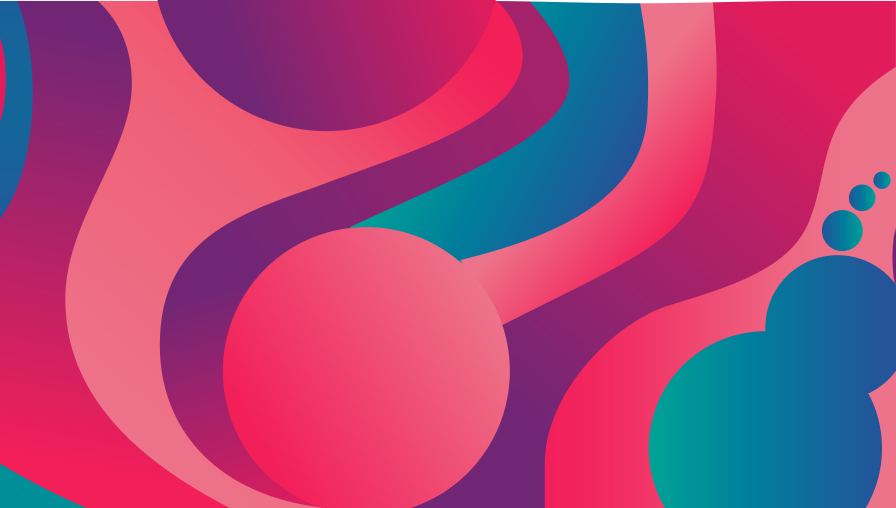
Write a Shadertoy shader that draws this background.

```glsl
// Flowing coral, purple and teal ribbons with overlapping gradient discs.

const vec3 RED = vec3(0.95, 0.12, 0.35);
const vec3 CORAL = vec3(0.93, 0.45, 0.54);
const vec3 PURPLE = vec3(0.44, 0.15, 0.46);
const vec3 CRIMSON = vec3(0.88, 0.11, 0.36);
const vec3 GREEN = vec3(0.0, 0.63, 0.59);
const vec3 TEAL = vec3(0.0, 0.49, 0.61);
const vec3 BLUE = vec3(0.14, 0.33, 0.60);

// Signed distance to a cubic curve that runs down the canvas; positive on its right.
float edge(vec2 p, vec2 a, vec2 b, vec2 c, vec2 d) {
    float low = 0.0, high = 1.0;
    for (int i = 0; i < 15; i++) {
        float t = 0.5 * (low + high), s = 1.0 - t;
        float y = s*s*s*a.y + 3.0*s*s*t*b.y + 3.0*s*t*t*c.y + t*t*t*d.y;
        if (y < p.y) low = t; else high = t;
    }
    float t = 0.5 * (low + high), s = 1.0 - t;
    vec2 point = s*s*s*a + 3.0*s*s*t*b + 3.0*s*t*t*c + t*t*t*d;
    vec2 tangent = s*s*(b - a) + 2.0*s*t*(c - b) + t*t*(d - c);
    return (p.x - point.x) * tangent.y / length(tangent);
}

float disc(vec2 p, vec2 center, float radius) {
    return radius - length(p - center);
}

float oval(vec2 p, vec2 center, vec2 radii) {
    return (1.0 - length((p - center) / radii)) * radii.x;
}

// Position along a linear gradient, 0 at start and 1 at end.
float ramp(vec2 p, vec2 start, vec2 end) {
    vec2 axis = end - start;
    return clamp(dot(p - start, axis) / dot(axis, axis), 0.0, 1.0);
}

vec3 cool(float t) {
    return t < 0.45 ? mix(GREEN, TEAL, t / 0.45) : mix(TEAL, BLUE, (t - 0.45) / 0.55);
}

void paint(inout vec3 color, vec3 ink, float dist) {
    float pixel = 4.34 / iResolution.y;
    color = mix(color, ink, clamp(0.5 + dist / pixel, 0.0, 1.0));
}

void mainImage(out vec4 fragColor, in vec2 fragCoord) {
    // Canvas is 7.68 by 4.34 units, with y pointing down.
    vec2 uv = fragCoord / iResolution.xy;
    vec2 p = vec2(uv.x, 1.0 - uv.y) * vec2(7.68, 4.34);

    // Left backdrop with its crescent and corner
    vec3 color = mix(PURPLE, RED, ramp(p, vec2(0.9, 0.3), vec2(0.2, 3.9)));
    paint(color, mix(BLUE, TEAL, 0.25 + 0.2 * sin(p.y * 2.0)), oval(p, vec2(-0.3, 0.8), vec2(0.58, 1.25)));
    paint(color, CRIMSON, oval(p, vec2(-0.1, 0.68), vec2(0.15, 0.48)));
    paint(color, mix(GREEN, TEAL, 0.5), 0.87 * (p.y - 3.96 - 0.6 * p.x + 0.12 * p.x * p.x));

    // Left coral ribbon
    float d = p.y < 0.72 ? edge(p, vec2(0.83, 0.0), vec2(1.05, 0.2), vec2(1.13, 0.45), vec2(1.13, 0.72))
        : p.y < 2.55 ? edge(p, vec2(1.13, 0.72), vec2(1.13, 1.3), vec2(0.56, 1.88), vec2(0.56, 2.55))
        : edge(p, vec2(0.56, 2.55), vec2(0.56, 3.0), vec2(0.72, 3.7), vec2(1.97, 4.34));
    float t = ramp(p, vec2(1.2, 3.8), vec2(4.4, 0.4));
    paint(color, mix(mix(CORAL, vec3(0.94, 0.36, 0.45), min(t / 0.6, 1.0)), RED, smoothstep(0.5, 1.0, t)), d);

    // Inner purple ribbon
    d = p.y < 0.48 ? edge(p, vec2(4.25, 0.0), vec2(4.38, 0.12), vec2(4.48, 0.3), vec2(4.48, 0.48))
        : p.y < 1.6 ? edge(p, vec2(4.48, 0.48), vec2(4.48, 1.05), vec2(3.4, 1.33), vec2(2.7, 1.6))
        : p.y < 2.95 ? edge(p, vec2(2.7, 1.6), vec2(1.95, 1.85), vec2(1.37, 2.1), vec2(1.37, 2.95))
        : edge(p, vec2(1.37, 2.95), vec2(1.37, 3.7), vec2(1.9, 4.25), vec2(2.8, 4.34));
    t = max(ramp(p, vec2(1.7, 2.5), vec2(2.3, 4.5)), 0.45 * ramp(p, vec2(2.0, 2.2), vec2(4.4, 0.6)));
    paint(color, mix(PURPLE, CRIMSON, t), d);

    // Teal ribbon
    d = p.y < 0.7 ? edge(p, vec2(4.53, 0.0), vec2(4.72, 0.22), vec2(4.88, 0.45), vec2(4.88, 0.7))
        : edge(p, vec2(4.88, 0.7), vec2(4.88, 1.15), vec2(3.9, 1.52), vec2(3.0, 1.94));
    paint(color, cool(ramp(p, vec2(3.15, 1.75), vec2(4.8, 2.58))), d);

    // Middle coral ribbon
    d = p.y < 0.95 ? edge(p, vec2(5.48, 0.0), vec2(5.53, 0.25), vec2(5.57, 0.55), vec2(5.55, 0.95))
        : edge(p, vec2(5.55, 0.95), vec2(5.53, 1.6), vec2(4.95, 1.98), vec2(3.95, 2.22));
    paint(color, mix(CORAL, RED, ramp(p, vec2(5.2, 1.05), vec2(6.0, 1.75))), d);

    // Right purple field
    d = p.y < 0.9 ? edge(p, vec2(6.11, 0.0), vec2(6.13, 0.3), vec2(6.16, 0.6), vec2(6.13, 0.9))
        : p.y < 2.77 ? edge(p, vec2(6.13, 0.9), vec2(6.07, 2.0), vec2(5.75, 2.05), vec2(4.32, 2.77))
        : edge(p, vec2(4.32, 2.77), vec2(4.0, 2.93), vec2(3.65, 3.1), vec2(3.3, 3.28));
    paint(color, mix(PURPLE, CRIMSON, ramp(p, vec2(4.4, 3.5), vec2(7.0, 0.5))), d);

    // Right coral shape with a sliver at the border
    d = p.y < 1.85 ? edge(p, vec2(7.68, 0.57), vec2(7.0, 1.0), vec2(7.12, 1.4), vec2(6.95, 1.85))
        : p.y < 2.62 ? edge(p, vec2(6.95, 1.85), vec2(6.8, 2.3), vec2(6.25, 2.45), vec2(5.7, 2.62))
        : edge(p, vec2(5.7, 2.62), vec2(5.2, 2.8), vec2(4.67, 3.4), vec2(4.67, 3.95));
    paint(color, mix(RED, CORAL, smoothstep(4.5, 7.5, p.x)), d);
    paint(color, PURPLE, oval(p, vec2(7.69, 2.2), vec2(0.04, 0.25)));

    // Thin white top margin
    paint(color, vec3(1.0), 0.008 + 0.02 * smoothstep(1.4, 0.0, abs(p.x - 5.5)) - p.y);

    // Large warm discs
    paint(color, mix(PURPLE, CRIMSON, ramp(p, vec2(2.1, 0.7), vec2(4.2, 0.0))), disc(p, vec2(2.8, -0.38), 1.5));
    paint(color, mix(RED, CORAL, ramp(p, vec2(2.05, 3.5), vec2(4.05, 2.35))), disc(p, vec2(3.14, 3.17), 1.23));

    // Joined cool discs and the shrinking trail above them
    d = max(disc(p, vec2(6.56, 3.83), 1.0), disc(p, vec2(7.18, 2.8), 0.62));
    paint(color, cool(ramp(p, vec2(5.6, 0.0), vec2(7.55, 0.0))), d);
    for (int i = 0; i < 3; i++) {
        float n = float(i), radius = 0.175 * pow(0.65, n);
        vec2 center = vec2(7.22 + 0.17 * n, 1.97 - 0.345 * n + 0.065 * n * n);
        paint(color, cool(0.5 - 0.5 * (p.x - center.x) / radius), disc(p, center, radius));
    }
    fragColor = vec4(color, 1.0);
}
```
